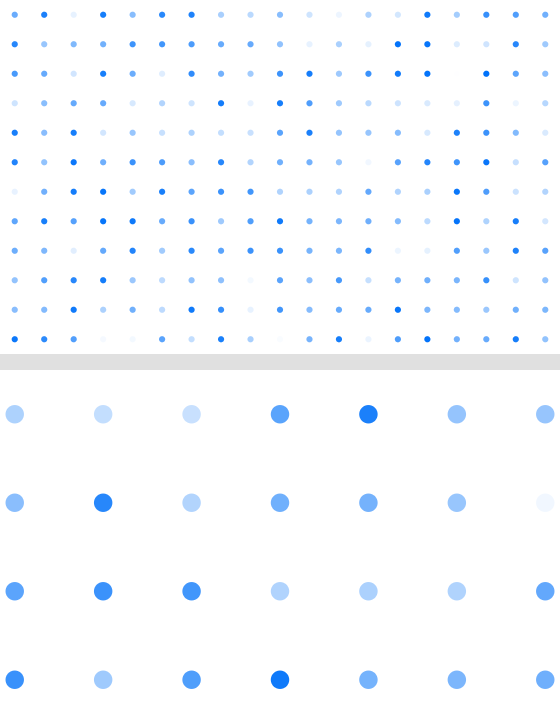
Top: the whole. Bottom: its middle third, enlarged.
Give the GLSL for this pattern, as a Shadertoy shader.

```glsl
// Grid of small round blue dots on white, each fading to its own random opacity.

#define GRID vec2(19.0, 12.0)           // dots across and down
#define DOT_RADIUS 0.104                // in cell heights
#define DOT_COLOR vec3(0.0, 0.445, 0.98)
#define PAPER_COLOR vec3(1.0)
#define OPACITY_BIAS 0.8                // below 1 favours stronger dots
#define SEED 7u

// Integer hash of a cell, from 0 to 1
float cellHash(uvec2 cell) {
    uint h = cell.x * 1597334677u ^ (cell.y + SEED) * 3812015801u;
    h = (h ^ (h >> 16)) * 2246822519u;
    h = (h ^ (h >> 13)) * 3266489917u;
    h ^= h >> 16;
    return float(h >> 8) / 16777216.0;
}

void mainImage(out vec4 fragColor, in vec2 fragCoord) {
    // Whole cells fill the canvas, so opposite edges meet between dots
    vec2 grid = fragCoord / iResolution.xy * GRID;
    uvec2 cell = uvec2(mod(floor(grid), GRID));

    // Offset from the cell centre, in cell heights so dots stay round
    vec2 cellSize = iResolution.xy / GRID;
    vec2 offset = (fract(grid) - 0.5) * cellSize / cellSize.y;

    // Disc coverage, softened over one pixel
    float pixel = 1.0 / cellSize.y;
    float edge = length(offset) - DOT_RADIUS;
    float coverage = clamp(0.5 - edge / pixel, 0.0, 1.0);

    // Random strength per dot
    float opacity = pow(cellHash(cell), OPACITY_BIAS);
    fragColor = vec4(mix(PAPER_COLOR, DOT_COLOR, coverage * opacity), 1.0);
}
```
